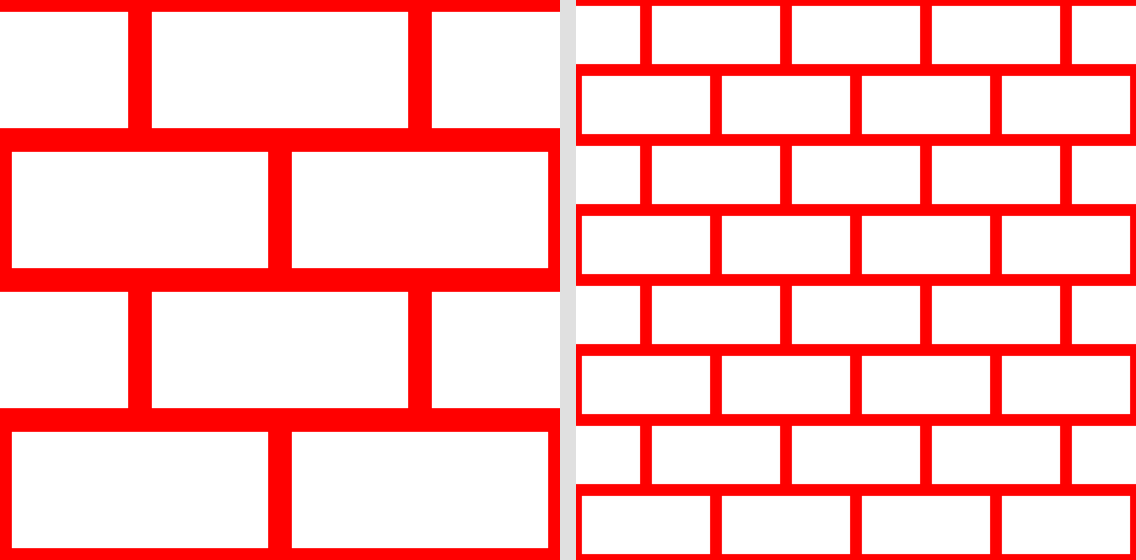
Left: one tile. Right: repeated 2 by 2.
A Shadertoy shader for this pattern:

```glsl
const vec2 BRICK_COUNT = vec2(2.0, 4.0);   // bricks across and courses down
const float MORTAR_WIDTH = 0.0423;         // fraction of the canvas
const float COURSE_SHIFT = 0.5;            // offset of odd courses, in bricks
const vec3 BRICK_COLOR = vec3(1.0);
const vec3 MORTAR_COLOR = vec3(1.0, 0.0, 0.0);

// Signed distance to an axis-aligned box centred on the origin
float boxDistance(vec2 p, vec2 halfSize) {
    vec2 d = abs(p) - halfSize;
    return length(max(d, 0.0)) + min(max(d.x, d.y), 0.0);
}

// Signed distance to the nearest brick in a running bond
float brickDistance(vec2 uv) {
    vec2 cell = uv * BRICK_COUNT;
    cell.x += COURSE_SHIFT * mod(floor(cell.y), 2.0);
    vec2 local = (fract(cell) - 0.5) / BRICK_COUNT;
    return boxDistance(local, 0.5 / BRICK_COUNT - 0.5 * MORTAR_WIDTH);
}

void mainImage(out vec4 fragColor, in vec2 fragCoord) {
    vec2 uv = fragCoord / iResolution.xy;
    float pixel = 1.0 / min(iResolution.x, iResolution.y);

    // One-pixel linear edge coverage
    float mortar = clamp(brickDistance(uv) / pixel + 0.5, 0.0, 1.0);
    fragColor = vec4(mix(BRICK_COLOR, MORTAR_COLOR, mortar), 1.0);
}
```
